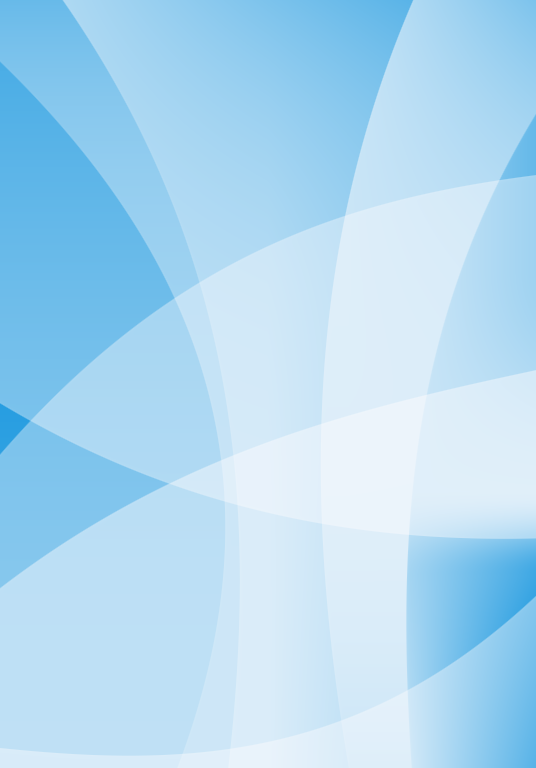
Reproduce this background procedurally as a Shadertoy shader.

```glsl
// Overlapping translucent blue and white curved sheets, an abstract backdrop.
#define DEEP_BLUE vec3(0.0, 0.55, 0.86)
#define PALE_WHITE vec3(1.0, 0.99, 0.995)
#define ARCH_VEIL 0.62
#define SWEEP_VEIL 0.55
#define SLOPE_VEIL 0.62
#define BOWL_VEIL 0.60
#define RIM_WIDTH 0.0016
#define RIM_STRENGTH 0.10

// Cubic through four values spaced evenly over t = 0..1
float curve(float t, vec4 v) {
    float s = 3.0 * t;
    vec3 d1 = v.yzw - v.xyz;
    vec2 d2 = d1.yz - d1.xy;
    float d3 = d2.y - d2.x;
    return v.x + s * (d1.x + (s - 1.0) * (d2.x / 2.0 + (s - 2.0) * d3 / 6.0));
}

// Smooth coverage of the side where d is positive
float cover(float d) {
    return clamp(d / max(fwidth(d), 1e-5) + 0.5, 0.0, 1.0);
}

// Fine bright line just inside an edge
float rim(float d) {
    return cover(d) * exp(-max(d, 0.0) / RIM_WIDTH);
}

// Thins the ink on the positive side of an edge
float veil(float ink, float d, float strength) {
    return ink * mix(1.0, strength, cover(d)) * (1.0 - RIM_STRENGTH * rim(d));
}

// Replaces the ink on the positive side of an edge
float sheet(float ink, float nextInk, float d) {
    return mix(ink, nextInk, cover(d)) * (1.0 - RIM_STRENGTH * rim(d));
}

// Blue density of the five upright sheets, from left to right
float uprightSheets(vec2 uv) {
    float x = uv.x, y = uv.y;
    float top = pow(y, 4.0);

    float leftDisc = 0.74 + 0.48 * y * y;
    float leftBand = 0.58 + 0.38 * top * y;
    float centre = 0.42 + 0.82 * top * x
                 + 2.0 * max(x - 0.5, 0.0) * (1.0 - y);
    float rightBand = 0.34 + 1.4 * top * max(x - 0.65, 0.0)
                    + 0.3 * pow(1.0 - y, 6.0);

    float corner = 1.0 - smoothstep(0.25, 0.36, y);
    float fromEdge = x - 0.8;
    float rightDisc = 0.58
        + 2.0 * max(fromEdge, 0.0) * smoothstep(0.35, 0.65, y)
        + corner * (0.65 + fromEdge * (5.0 + 20.0 * max(0.25 - y, 0.0)));

    float ink = leftDisc;
    ink = sheet(ink, leftBand, x - curve(y, vec4(0.331, 0.420, 0.286, -0.128)));
    ink = sheet(ink, centre, x - curve(y, vec4(0.426, 0.444, 0.357, 0.117)));
    ink = sheet(ink, rightBand, x - curve(y, vec4(0.651, 0.600, 0.630, 0.771)));
    ink = sheet(ink, rightDisc, x - curve(y, vec4(0.768, 0.766, 0.870, 1.152)));
    return ink;
}

void mainImage(out vec4 fragColor, in vec2 fragCoord) {
    vec2 uv = fragCoord / iResolution.xy;
    float ink = uprightSheets(uv);

    // Veils that cross the canvas
    float arch = curve(uv.x, vec4(0.408, 0.615, 0.724, 0.772));
    float sweep = curve(uv.x, vec4(0.234, 0.376, 0.462, 0.518));
    float slope = curve(uv.x, vec4(0.475, 0.366, 0.311, 0.299));
    float bowl = curve(uv.x, vec4(0.026, 0.018, 0.070, 0.224));
    ink = veil(ink, arch - uv.y, ARCH_VEIL);
    ink = veil(ink, sweep - uv.y, SWEEP_VEIL);
    ink = veil(ink, uv.y - slope, SLOPE_VEIL);
    ink = veil(ink, bowl - uv.y, BOWL_VEIL);

    vec3 color = mix(PALE_WHITE, DEEP_BLUE, clamp(ink, 0.0, 1.0));
    fragColor = vec4(color, 1.0);
}
```
